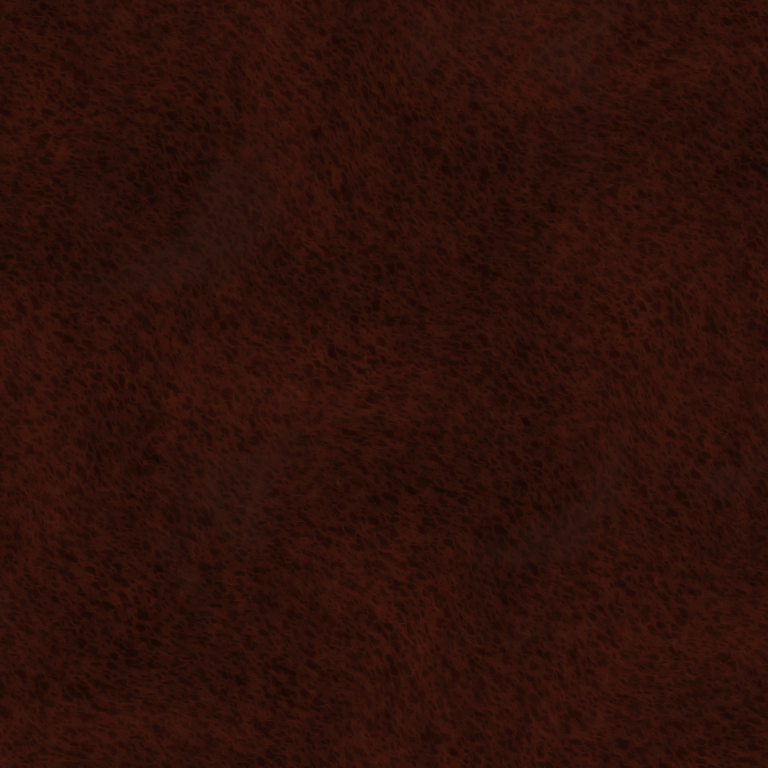
This texture is drawn by a WebGL 1 fragment shader. Its source:

```glsl
precision highp float;
// Dark reddish-brown hide with slanted elongated pores, fine fibres and faint worn patches.
uniform vec2 u_resolution;

vec2 hash2(vec2 c) {
  return fract(sin(vec2(dot(c, vec2(127.1, 311.7)), dot(c, vec2(269.5, 183.3)))) * 43758.5);
}

// Cellular noise: nearest distance, second distance, random value of the nearest cell
vec3 cells(vec2 p) {
  vec2 cell = floor(p);
  vec3 best = vec3(9.0, 9.0, 0.0);
  for (int y = -1; y <= 1; y++) {
    for (int x = -1; x <= 1; x++) {
      vec2 c = cell + vec2(float(x), float(y));
      float d = length(c + hash2(c) - p);
      if (d < best.x) best = vec3(d, best.x, hash2(c + 57.3).x);
      else best.y = min(best.y, d);
    }
  }
  return best;
}

// Layered, folded sines, roughly -1 to 1
float mottle(vec2 p) {
  float sum = 0.0, amp = 0.5;
  for (int i = 0; i < 5; i++) {
    p = mat2(0.8, 0.6, -0.6, 0.8) * p * 1.7 + 1.3;
    p += 0.7 * sin(p.yx * 1.1 + 0.4);
    sum += amp * sin(p.x) * sin(p.y);
    amp *= 0.66;
  }
  return sum;
}

// Soft dark pores whose radius varies from cell to cell
float pores(vec2 p, float largest) {
  vec3 c = cells(p);
  float radius = largest * mix(0.35, 1.0, c.z);
  return (1.0 - smoothstep(0.45 * radius, 1.1 * radius, c.x)) * mix(0.6, 1.0, c.z);
}

void main() {
  vec2 p = gl_FragCoord.xy / min(u_resolution.x, u_resolution.y);

  // Grain coordinates: x runs down to the right, gently bent
  vec2 grain = mat2(0.77, 0.64, -0.64, 0.77) * p;
  grain += 0.014 * sin(grain.yx * vec2(13.0, 11.0) + vec2(0.5, 2.1));
  grain += 0.004 * sin(grain.yx * vec2(41.0, 37.0) + vec2(1.7, 0.3));
  vec2 ragged = grain + 0.0012 * sin(grain.yx * vec2(390.0, 330.0));

  // Pores gather in loose clusters
  float cluster = smoothstep(-0.6, 0.5, mottle(p * 14.0 + 5.0));
  float pits = pores(ragged * vec2(50.0, 84.0), 0.52) * mix(0.5, 1.0, cluster);
  pits = max(pits, 0.75 * pores(ragged * vec2(78.0, 135.0) + 31.7, 0.46));

  // Thin pale walls between stretched cells
  vec3 strand = cells(ragged * vec2(42.0, 125.0) + 11.0);
  float fibres = 1.0 - smoothstep(0.0, 0.2, strand.y - strand.x);

  float tone = 0.58 + 0.23 * mottle(p * 6.0);
  tone += 0.24 * mottle(grain * vec2(38.0, 95.0));
  tone += 0.14 * fibres * (1.0 - 0.6 * pits);
  tone -= 0.45 * pits;

  vec3 color = mix(vec3(0.10, 0.033, 0.018), vec3(0.255, 0.093, 0.056), clamp(tone, 0.0, 1.1));

  // Greyish worn patches and warmer russet ones
  float worn = smoothstep(0.3, 0.9, mottle(p * 5.0 + 8.0));
  float russet = smoothstep(0.2, 0.8, mottle(p * 8.0 + 17.0));
  color = mix(color, vec3(0.20, 0.115, 0.09), 0.3 * worn);
  color += vec3(0.022, 0.006, 0.0) * russet * (1.0 - pits);

  gl_FragColor = vec4(color, 1.0);
}
```
